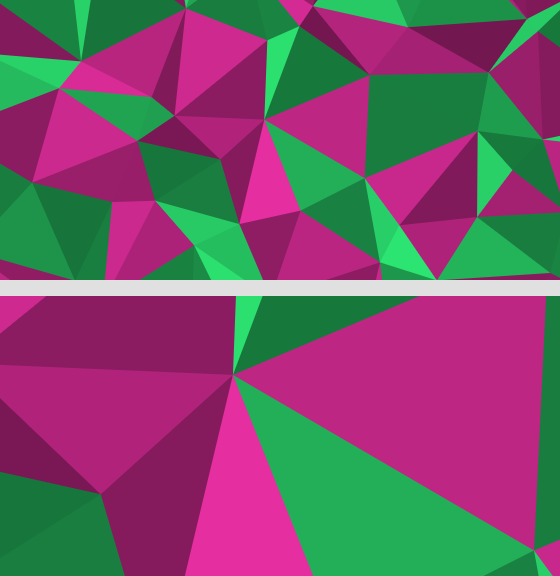
Top, the full canvas; bottom, a detail of the centre.
Give the GLSL for this background, as a Shadertoy shader.

```glsl
// Low-poly mosaic of flat green and magenta facets.
// A turned, jittered lattice gives irregular quads; each is split along its
// Delaunay diagonal, and every facet gets a hashed hue and light level.

#define CELL_SIZE 0.26      // lattice step, in canvas heights
#define JITTER 0.96         // vertex scatter within its cell
#define GRID_TURN 0.47      // lattice rotation, radians
#define SEED vec2(37.0, 61.0)
#define GREEN_SHARE 0.525
#define LIGHT_MIN 0.45
#define LIGHT_MAX 0.90
#define LIGHT_BIAS 1.4      // above 1 favours darker facets
#define GREEN vec3(0.195, 1.0, 0.5)
#define MAGENTA vec3(1.0, 0.2, 0.695)

vec2 hash22(vec2 p) {
    vec3 q = fract(p.xyx * vec3(0.1031, 0.1030, 0.0973));
    q += dot(q, q.yzx + 33.33);
    return fract((q.xx + q.yz) * q.zy);
}

float cross2(vec2 u, vec2 v) {
    return u.x * v.y - u.y * v.x;
}

vec2 vertexAt(vec2 cell) {
    return cell + 0.5 + JITTER * (hash22(cell) - 0.5);
}

// Signed distance to a line, positive on its left
float edgeDistance(vec2 p, vec2 a, vec2 b) {
    return cross2(b - a, p - a) / length(b - a);
}

// Antialiased coverage of a counterclockwise triangle
float coverage(vec2 p, vec2 a, vec2 b, vec2 c, float pixel) {
    float d = min(edgeDistance(p, a, b),
              min(edgeDistance(p, b, c), edgeDistance(p, c, a)));
    return clamp(d / pixel + 0.5, 0.0, 1.0);
}

// True when the angles at b and d sum to over half a turn,
// so that b-d is the Delaunay diagonal (also right for concave quads)
bool splitsAlongBD(vec2 a, vec2 b, vec2 c, vec2 d) {
    float sinSum = cross2(c - b, a - b) * dot(a - d, c - d)
                 + dot(c - b, a - b) * cross2(a - d, c - d);
    return sinSum < 0.0;
}

// Evenly spread hue choice with some noise, and a hashed light level
vec3 facetColor(vec2 cell, float side) {
    vec2 rnd = hash22(cell + 113.0);
    float hue = fract(dot(cell, vec2(0.7549, 0.5698)) + 0.3 * rnd.x + 0.28 * side);
    float tone = fract(rnd.y + 0.37 * side);
    float light = mix(LIGHT_MIN, LIGHT_MAX, pow(tone, LIGHT_BIAS));
    return light * (hue < GREEN_SHARE ? GREEN : MAGENTA);
}

void mainImage(out vec4 fragColor, in vec2 fragCoord) {
    float pixel = 1.0 / (iResolution.y * CELL_SIZE);
    float co = cos(GRID_TURN), si = sin(GRID_TURN);
    vec2 p = mat2(co, si, -si, co) * fragCoord * pixel + SEED;
    vec2 base = floor(p);

    // Only four quads can reach this point
    vec3 sum = vec3(0.0);
    float weight = 0.0;
    for (int j = -1; j <= 0; j++) {
        for (int i = -1; i <= 0; i++) {
            vec2 cell = base + vec2(i, j);
            vec2 a = vertexAt(cell);
            vec2 b = vertexAt(cell + vec2(1.0, 0.0));
            vec2 c = vertexAt(cell + vec2(1.0, 1.0));
            vec2 d = vertexAt(cell + vec2(0.0, 1.0));

            // Relabel the corners so that a-c is always the diagonal
            if (splitsAlongBD(a, b, c, d)) {
                vec2 first = a;
                a = b; b = c; c = d; d = first;
            }

            float lower = coverage(p, a, b, c, pixel);
            float upper = coverage(p, a, c, d, pixel);
            sum += lower * facetColor(cell, 0.0) + upper * facetColor(cell, 1.0);
            weight += lower + upper;
        }
    }
    fragColor = vec4(sum / max(weight, 1e-4), 1.0);
}
```
